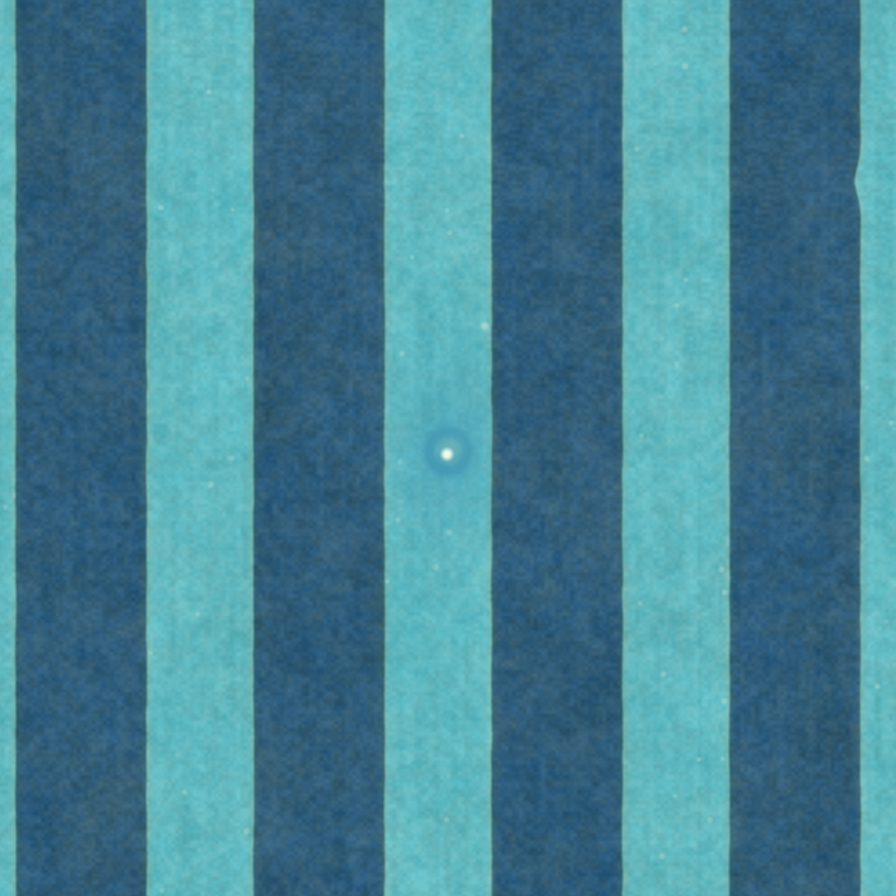
Reproduce this pattern procedurally as a Shadertoy shader.

```glsl
// Vertical teal and navy stripes on grainy printed cloth, with one small pale pin.
// Stripes come from a repeated signed distance; layered value noise adds mottling,
// fibre streaks and flecks, and radial falloffs shape the pin and its blue halo.

const float PERIOD = 0.2656;
const float LIGHT_CENTER = 0.2233;
const float LIGHT_HALF_WIDTH = 0.0598;
const vec3 NAVY = vec3(0.190, 0.365, 0.475);
const vec3 NAVY_EDGE = vec3(0.220, 0.400, 0.445);
const vec3 TEAL = vec3(0.385, 0.725, 0.750);
const vec3 TEAL_EDGE = vec3(0.460, 0.710, 0.680);
const vec3 HALO_BLUE = vec3(0.250, 0.590, 0.700);
const vec3 PALE = vec3(0.880, 0.930, 0.860);

float hash(vec2 p) {
    return fract(sin(dot(p, vec2(127.1, 311.7))) * 43758.5453);
}

float valueNoise(vec2 p) {
    vec2 cell = floor(p);
    vec2 f = fract(p);
    f = f * f * (3.0 - 2.0 * f);
    float low = mix(hash(cell), hash(cell + vec2(1.0, 0.0)), f.x);
    float high = mix(hash(cell + vec2(0.0, 1.0)), hash(cell + vec2(1.0, 1.0)), f.x);
    return mix(low, high, f.y);
}

// Octaves of noise centred on zero, from broad blotches to fine grain
float mottling(vec2 p) {
    float sum = 0.0;
    float scale = 14.0;
    for (int i = 0; i < 5; i++) {
        float weight = i < 3 ? 0.16 : 0.30;
        sum += weight * (valueNoise(p * scale + float(i) * 17.3) - 0.5);
        scale *= 2.05;
    }
    return sum;
}

// Soft bell around zero
float bell(float x, float width) {
    return exp(-x * x / (width * width));
}

// Signed distance to the light stripes, negative inside
float stripeDistance(float x) {
    float offset = fract((x - LIGHT_CENTER) / PERIOD + 0.5) - 0.5;
    return abs(offset) * PERIOD - LIGHT_HALF_WIDTH;
}

// One randomly placed fleck in a few of the cells
float flecks(vec2 p, float cells, float density, float aa) {
    vec2 q = p * cells;
    vec2 cell = floor(q);
    vec2 center = 0.3 + 0.4 * vec2(hash(cell + 3.1), hash(cell + 8.7));
    float radius = mix(0.10, 0.22, hash(cell + 5.9));
    float disk = 1.0 - smoothstep(radius - 0.1, radius + 0.1 + aa * cells, length(fract(q) - center));
    return disk * step(1.0 - density, hash(cell + 1.7));
}

// Pale bead in a blue ring with a wide stain, all on the light stripe
vec3 addPin(vec3 color, vec2 p, float light, float aa) {
    float r = length(p);
    float stain = 0.45 * bell(length(p * vec2(1.0, 0.65)), 0.058);
    float ring = 0.55 * bell(r - 0.021, 0.007);
    color = mix(color, HALO_BLUE, light * min(stain + ring, 0.85));
    color = mix(color, vec3(0.46, 0.70, 0.72), 0.65 * bell(length(p - vec2(0.003, 0.004)), 0.013));
    float bead = 1.0 - smoothstep(0.002, 0.0085 + aa, length(p - vec2(-0.001, -0.003)));
    return mix(color, PALE + 0.05, bead);
}

void mainImage(out vec4 fragColor, in vec2 fragCoord) {
    vec2 uv = fragCoord / iResolution.y;
    float aa = 1.0 / iResolution.y;

    // Stripe mask with slightly wavering edges and one bulge at the far right
    float waver = 0.0012 * (valueNoise(vec2(floor(uv.x * 15.0), uv.y * 45.0)) - 0.5);
    float bulge = 0.006 * bell(uv.y - 0.797, 0.022) * step(0.9, uv.x);
    float d = stripeDistance(uv.x) + waver - bulge;
    float softness = max(0.0022, 0.8 * aa);
    float light = 1.0 - smoothstep(-softness, softness, d);

    // Dye colours, duller and greener close to the borders
    float border = bell(d, 0.0055);
    vec3 teal = mix(TEAL, TEAL_EDGE, 0.8 * border);
    vec3 navy = mix(NAVY, NAVY_EDGE, 0.8 * border);

    // Cloth wear: mottled dye, fine grain and lengthwise fibres
    float mottle = mottling(uv);
    float tint = mottling(uv * 0.8 + 6.4);
    float fibre = valueNoise(uv * vec2(150.0, 5.0)) - 0.5;
    teal += 0.16 * mottle + 0.030 * fibre + tint * vec3(0.12, 0.01, -0.04);
    navy += 0.17 * mottle + 0.010 * fibre + tint * vec3(-0.08, 0.0, 0.12);
    vec3 color = mix(navy, teal, light);

    // A faint crease runs down the third light stripe
    color -= 0.035 * light * bell(uv.x - 0.781, 0.0025) * valueNoise(vec2(2.0, uv.y * 9.0));

    // Scattered pale flecks, one larger chip, then the pin
    color = mix(color, PALE, 0.28 * light * flecks(uv, 75.0, 0.018, aa));
    float chip = 1.0 - smoothstep(0.001, 0.006 + aa, length(uv - vec2(0.541, 0.636)));
    color = mix(color, PALE, 0.5 * chip);
    color = addPin(color, uv - vec2(0.500, 0.496), light, aa);

    fragColor = vec4(clamp(color, 0.0, 1.0), 1.0);
}
```
